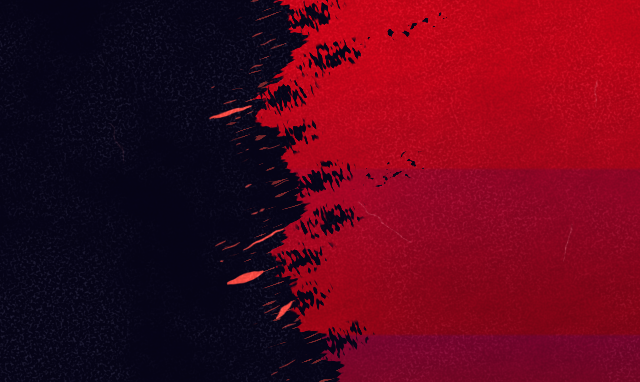
Write a WebGL 1 fragment shader that draws this background.

```glsl
precision highp float;
// Torn red paint over near-black paper. A sum of bumps sets the ragged border,
// slanted noise frays it, rows of hatching tear it, and tapered capsules splash
// paint to the left. Grain, wear and thin cracks age both halves.

uniform vec2 u_resolution;

#define ASPECT 1.673
#define FRAY 0.060
#define TEAR_ROWS 9
#define TEAR_SPACING 0.106
#define SPLASHES 24
#define GRAIN_SCALE 170.0
#define GRAIN_STRENGTH 0.13
#define MID_BAND 0.558
#define LOW_BAND 0.123
#define INK vec3(0.024, 0.016, 0.088)
#define CORAL vec3(0.96, 0.29, 0.26)

float hash(float n) {
  n = fract(n * 0.1031);
  n *= n + 33.33;
  return fract(n * (n + n));
}

vec2 randomGradient(vec2 cell) {
  vec3 q = fract(cell.xyx * vec3(0.1031, 0.1030, 0.0973));
  q += dot(q, q.yzx + 33.33);
  float angle = 6.2832 * fract((q.x + q.y) * q.z);
  return vec2(cos(angle), sin(angle));
}

float noise(vec2 p) {
  vec2 i = floor(p), f = fract(p);
  vec2 u = f * f * f * (f * (f * 6.0 - 15.0) + 10.0);
  vec2 e = vec2(1.0, 0.0);
  float low = mix(dot(randomGradient(i), f), dot(randomGradient(i + e), f - e), u.x);
  float high = mix(dot(randomGradient(i + e.yx), f - e.yx),
                   dot(randomGradient(i + 1.0), f - 1.0), u.x);
  return mix(low, high, u.y);
}

float bump(float y, float center, float width) {
  float d = (y - center) / width;
  return exp(-d * d);
}

// Horizontal place of the paint border at height y
float border(float y) {
  return 0.74 + 0.14 * bump(y, 0.0, 0.16) - 0.03 * bump(y, 0.345, 0.04)
       + 0.05 * bump(y, 0.49, 0.08) - 0.07 * bump(y, 0.72, 0.06)
       + 0.05 * bump(y, 0.89, 0.05);
}

// Coordinates along and across the brush direction
vec2 alongBrush(vec2 p) {
  return vec2(0.94 * p.x + 0.34 * p.y, 0.94 * p.y - 0.34 * p.x);
}

float blob(vec2 p, vec2 center, vec2 size) {
  vec2 q = alongBrush(p - center) / size;
  return exp(-dot(q, q));
}

// Coverage of a capsule that tapers at both ends
float stroke(vec2 p, vec2 a, vec2 b, float width, float soft) {
  vec2 pa = p - a, ba = b - a;
  float h = clamp(dot(pa, ba) / dot(ba, ba), 0.0, 1.0);
  float d = length(pa - ba * h) - width * (0.3 + 0.7 * sin(3.1416 * h));
  return 1.0 - smoothstep(-soft, soft, d);
}

// Three stacked bands of red, each with its own vertical fade
vec3 paint(vec2 p, float soft) {
  vec3 top = mix(vec3(0.66, 0.02, 0.10), vec3(0.75, 0.015, 0.09), smoothstep(0.55, 0.9, p.y));
  vec3 mid = mix(vec3(0.52, 0.015, 0.09), vec3(0.57, 0.02, 0.15), smoothstep(0.15, MID_BAND, p.y));
  vec3 low = mix(vec3(0.46, 0.02, 0.14), vec3(0.46, 0.015, 0.18), p.y / LOW_BAND);
  float warm = 1.0 - smoothstep(0.8, 1.15, p.x);
  mid += warm * vec3(0.07, 0.0, -0.01);
  vec3 color = mix(low, mid, smoothstep(-soft, soft, p.y - LOW_BAND));
  color = mix(color, top, smoothstep(-soft, soft, p.y - MID_BAND));
  return color * mix(1.05, 0.97, smoothstep(0.8, 1.4, p.x));
}

void main() {
  vec2 p = gl_FragCoord.xy / u_resolution * vec2(ASPECT, 1.0);
  float soft = 1.0 / u_resolution.y;
  vec2 s = alongBrush(p);

  // Frayed border and loose flecks beside it
  float streak = noise(s * vec2(17.0, 120.0));
  float side = p.x - border(p.y) + FRAY * noise(s * vec2(4.0, 25.0))
             + 0.4 * FRAY * streak + 0.25 * FRAY * noise(p * 60.0);
  float red = smoothstep(-2.0 * soft, 2.0 * soft, side);
  float fleck = smoothstep(0.3, 0.42, streak + 0.9 * min(side, 0.0) + 0.02);
  fleck *= smoothstep(-0.14, -0.05, side) * (1.0 - red);

  // Rows of dry-brush tears, then two drifts of dark specks
  float tear = 0.0;
  for (int i = 0; i < TEAR_ROWS; i++) {
    float k = float(i);
    float y = 0.955 - TEAR_SPACING * k;
    vec2 center = vec2(border(y) + 0.06 + 0.04 * sin(1.57 * k), y);
    tear = max(tear, blob(p, center, vec2(0.075, 0.034)));
  }
  vec2 lean = vec2(p.x + 0.35 * p.y, p.y);
  float hatch = noise(lean * vec2(115.0, 46.0)) + 0.6 * noise(s * vec2(30.0, 55.0));
  float hole = smoothstep(-0.16, 0.16, 0.7 * tear + hatch - 0.5);
  hole *= smoothstep(0.12, 0.35, tear);
  float drift = max(blob(p, vec2(1.05, 0.92), vec2(0.11, 0.025)),
                    blob(p, vec2(1.03, 0.55), vec2(0.09, 0.035)));
  float speck = noise(s * vec2(50.0, 85.0)) + 0.3 * noise(p * 130.0);
  float dots = smoothstep(-0.08, 0.08, 0.45 * drift + speck - 0.65);
  hole = max(hole, dots * smoothstep(0.1, 0.3, drift));

  // Coral splashes: scattered small ones and a few long ones
  vec2 w = p + 0.005 * vec2(noise(p * 38.0), noise(p * 38.0 + 17.0));
  float splash = 0.0;
  for (int i = 0; i < SPLASHES; i++) {
    float k = float(i) * 7.0 + 3.0;
    float y = hash(k), r = hash(k + 1.0), size = hash(k + 2.0);
    vec2 a = vec2(border(y) - 0.03 - 0.14 * r, y);
    vec2 b = a + (0.006 + 0.05 * size * size) * vec2(0.92, 0.4);
    splash = max(splash, 0.75 * stroke(w, a, b, 0.0006 + 0.0016 * hash(k + 3.0), soft));
  }
  splash = max(splash, stroke(w, vec2(0.549, 0.691), vec2(0.654, 0.721), 0.006, soft));
  splash = max(splash, stroke(w, vec2(0.597, 0.258), vec2(0.686, 0.288), 0.011, soft));
  splash = max(splash, stroke(w, vec2(0.636, 0.346), vec2(0.767, 0.416), 0.003, soft));
  splash = max(splash, stroke(w, vec2(0.723, 0.168), vec2(0.762, 0.209), 0.006, soft));

  // Layers
  vec3 color = mix(INK, CORAL * 0.8, 0.6 * fleck);
  color = mix(color, CORAL, splash * (1.0 - red));
  color = mix(color, paint(p, 2.0 * soft), red * (1.0 - hole));
  color = mix(color, INK, red * hole);

  // Grain, worn patches and cracks
  float wear = smoothstep(-0.45, 0.5, noise(p * 3.2 + 4.0) + 0.5 * noise(s * 9.0) + 0.4 * noise(p * 28.0));
  float grain = noise(s * GRAIN_SCALE) + 0.6 * noise(p.yx * GRAIN_SCALE * 0.57 + 5.0);
  color *= 1.0 + 0.10 * grain + 0.06 * noise(s * vec2(12.0, 30.0));
  float dust = GRAIN_STRENGTH * wear * smoothstep(-0.1, 0.75, grain);
  color += dust * mix(vec3(0.75, 0.75, 0.85), vec3(0.45, 0.42, 0.5), red);
  vec2 c = p + 0.016 * vec2(noise(p * 26.0), noise(p * 26.0 + 9.0));
  float crack = stroke(c, vec2(0.937, 0.466), vec2(1.068, 0.368), 0.0014, soft);
  crack = max(crack, stroke(c, vec2(1.497, 0.412), vec2(1.477, 0.320), 0.0014, soft));
  crack = max(crack, stroke(c, vec2(1.560, 0.793), vec2(1.551, 0.721), 0.0014, soft));
  crack = max(crack, stroke(c, vec2(0.290, 0.680), vec2(0.325, 0.575), 0.0012, soft));
  color = mix(color, vec3(0.85, 0.5, 0.55), crack * mix(0.2, 0.4, red) * (0.7 + grain));

  gl_FragColor = vec4(color, 1.0);
}
```
